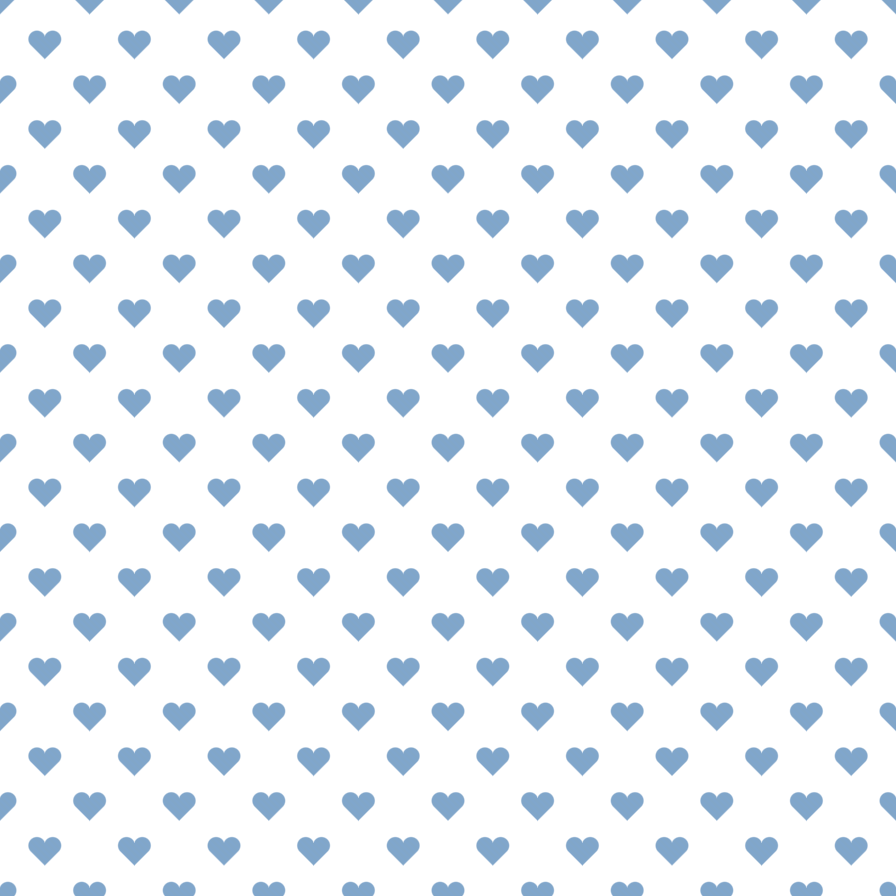
Reproduce this pattern procedurally as a WebGL 2 fragment shader.

```glsl
#version 300 es
precision highp float;
// Small dusty-blue hearts in staggered rows on white, with a faint diagonal weave.

#define REPEATS 10.0       // cells across and down, two hearts per cell
#define LOBE_X 0.088       // lobe centre, in cells
#define LOBE_Y 0.063
#define LOBE_RADIUS 0.095
#define EDGE_PIXELS 0.9    // half width of the soft edge
#define WEAVE_COUNT 128.0  // whole number of diagonal threads

uniform vec2 u_resolution;
out vec4 fragColor;

const vec3 PAPER = vec3(1.0);
const vec3 BLUE = vec3(0.50, 0.65, 0.80);
const vec3 BLUE_GREY = vec3(0.51, 0.65, 0.78);
const float TAU = 6.283185;

// Signed distance to a heart: two round lobes above a right-angled point.
float heartDistance(vec2 p) {
    p.x = abs(p.x);
    vec2 lobe = vec2(LOBE_X, LOBE_Y);
    vec2 sideNormal = vec2(0.70711, -0.70711);
    float lobeDist = length(p - lobe) - LOBE_RADIUS;

    // The point is capped by the chord from the notch to the tangent point.
    vec2 tangentPoint = lobe + LOBE_RADIUS * sideNormal;
    float notchRise = sqrt(LOBE_RADIUS * LOBE_RADIUS - LOBE_X * LOBE_X);
    vec2 notch = vec2(0.0, LOBE_Y + notchRise);
    vec2 chord = normalize(tangentPoint - notch);
    float capDist = dot(p - notch, vec2(-chord.y, chord.x));
    float sideDist = dot(p - lobe, sideNormal) - LOBE_RADIUS;
    return min(lobeDist, max(sideDist, capDist));
}

void main() {
    vec2 uv = gl_FragCoord.xy / u_resolution;
    vec2 cell = uv * REPEATS;

    // One heart at each cell centre and one at each cell corner.
    float centreHeart = heartDistance(fract(cell) - 0.5);
    float cornerHeart = heartDistance(fract(cell + 0.5) - 0.5);
    float dist = min(centreHeart, cornerHeart);

    // Soft edge, scaled to the canvas.
    float edge = EDGE_PIXELS * REPEATS / min(u_resolution.x, u_resolution.y);
    float coverage = 1.0 - smoothstep(-edge, edge, dist);

    // Faint diagonal weave inside the hearts.
    float weave = 0.5 + 0.5 * sin(TAU * WEAVE_COUNT * (uv.x + uv.y));
    vec3 fill = mix(BLUE, BLUE_GREY, 0.7 * weave);

    fragColor = vec4(mix(PAPER, fill, coverage), 1.0);
}
```
